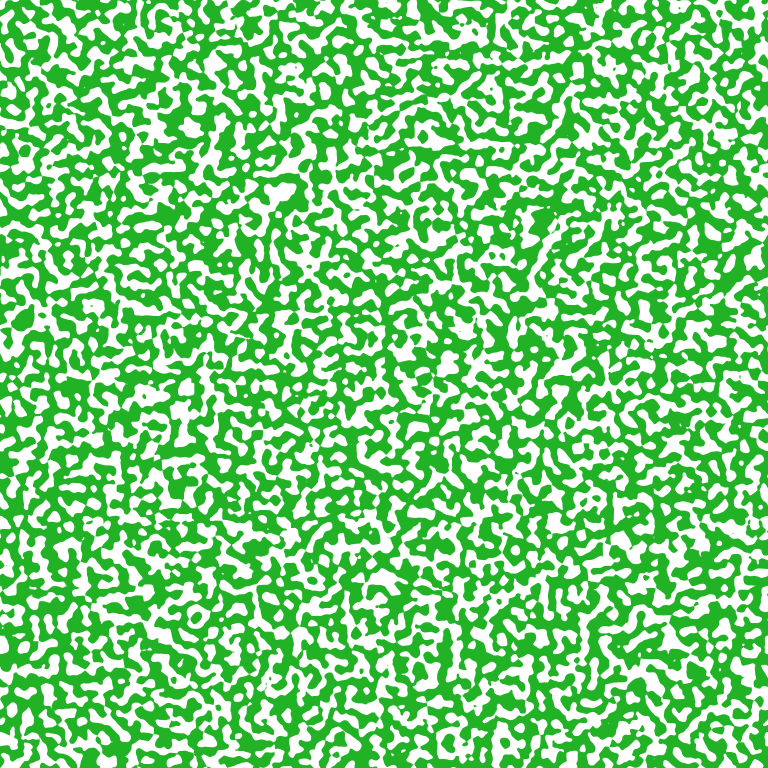
Give the GLSL for this pattern, as a Shadertoy shader.

```glsl
const float CELLS = 76.0; // whole number of noise cells per tile

// Random unit gradient of a lattice point, wrapped at the tile border
vec2 latticeGradient(vec2 cell, float seed) {
    cell = mod(cell, CELLS);
    float angle = 6.2832 * fract(sin(dot(cell, vec2(127.1, 311.7)) + seed) * 43758.5453);
    return vec2(cos(angle), sin(angle));
}

float gradientNoise(vec2 p, float seed) {
    vec2 cell = floor(p), f = p - cell;
    vec2 fade = f * f * f * (f * (f * 6.0 - 15.0) + 10.0);
    vec2 right = vec2(1, 0), up = vec2(0, 1);
    float a = dot(latticeGradient(cell, seed), f);
    float b = dot(latticeGradient(cell + right, seed), f - right);
    float c = dot(latticeGradient(cell + up, seed), f - up);
    float d = dot(latticeGradient(cell + 1.0, seed), f - 1.0);
    return mix(mix(a, b, fade.x), mix(c, d, fade.x), fade.y);
}

void mainImage(out vec4 fragColor, in vec2 fragCoord) {
    vec2 p = fragCoord / iResolution.xy * CELLS;

    // Two layers, half a cell apart, hide the lattice
    float field = gradientNoise(p, 0.0) + gradientNoise(p + 0.5, 41.3);

    // Threshold into worms and dots with an edge one pixel wide
    float height = field - 0.048;
    float slope = length(vec2(dFdx(field), dFdy(field)));
    float worm = clamp(height / max(slope, 1e-4) + 0.5, 0.0, 1.0);

    vec3 green = vec3(0.13, 0.70, 0.15);
    vec3 white = vec3(0.995, 1.0, 0.995);
    fragColor = vec4(mix(green, white, worm), 1.0);
}
```
